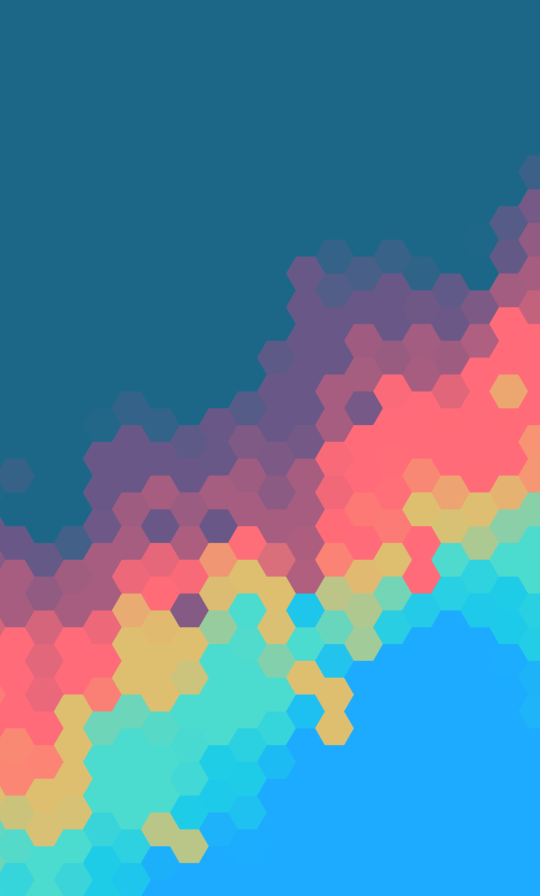
Reproduce this background procedurally as a Shadertoy shader.

```glsl
// A honeycomb of flat cells sweeping diagonally from deep teal to bright blue.
// Each cell takes one colour from a stack of bands bounded by smooth curves;
// hashed offsets scatter the cells near every band edge.

#define CELL_STEP vec2(0.0324, 0.0376)
#define GRID_ORIGIN vec2(0.0169, 0.0180)
#define JITTER 0.055
#define STRAY_SHARE 0.07
#define STRAY_REACH 0.24
#define SOFTNESS 0.026

const vec3 TEAL   = vec3(0.11, 0.405, 0.535);
const vec3 PURPLE = vec3(0.41, 0.345, 0.53);
const vec3 MAUVE  = vec3(0.65, 0.365, 0.50);
const vec3 CORAL  = vec3(1.00, 0.42, 0.47);
const vec3 ORANGE = vec3(0.98, 0.56, 0.45);
const vec3 SAND   = vec3(0.87, 0.75, 0.44);
const vec3 MINT   = vec3(0.30, 0.86, 0.81);
const vec3 AQUA   = vec3(0.12, 0.80, 0.91);
const vec3 BLUE   = vec3(0.11, 0.67, 1.00);

float hash(vec2 p) {
    return fract(sin(dot(p, vec2(127.1, 311.7))) * 43758.5453);
}

float bump(float x, float middle, float width) {
    float d = (x - middle) / width;
    return exp(-d * d);
}

// 1 below the edge, 0 above it
float below(float y, float edge) {
    return 1.0 - smoothstep(edge - SOFTNESS, edge + SOFTNESS, y);
}

float segmentDistance(vec2 p, vec2 a, vec2 b) {
    vec2 ab = b - a;
    return length(p - a - ab * clamp(dot(p - a, ab) / dot(ab, ab), 0.0, 1.0));
}

vec2 cellCentre(vec2 id) {
    return GRID_ORIGIN + CELL_STEP * (id + vec2(0.0, 0.5 * mod(id.x, 2.0)));
}

vec3 cellColour(vec2 id) {
    vec2 c = cellCentre(id);
    float x = c.x;

    // Heights of the band edges
    float tealEdge = 0.40 + 0.145 * smoothstep(0.07, 0.12, x)
        + 0.155 * smoothstep(0.28, 0.34, x) + 0.13 * smoothstep(0.53, 0.61, x)
        + 0.06 * bump(x, 0.0, 0.03);
    float coralEdge = 0.295 + 0.075 * smoothstep(0.11, 0.16, x)
        + 0.06 * smoothstep(0.20, 0.27, x) + 0.13 * smoothstep(0.33, 0.42, x)
        + 0.115 * smoothstep(0.46, 0.60, x) - 0.10 * bump(x, 0.325, 0.03);
    float sandEdge = 0.13 + 0.07 * smoothstep(0.05, 0.08, x)
        + 0.11 * smoothstep(0.11, 0.16, x) + 0.06 * smoothstep(0.20, 0.28, x)
        + 0.085 * smoothstep(0.40, 0.46, x) - 0.09 * bump(x, 0.335, 0.03);
    float mintEdge = 0.05 + 0.13 * smoothstep(0.06, 0.12, x)
        + 0.14 * smoothstep(0.17, 0.26, x) + 0.09 * smoothstep(0.37, 0.56, x)
        - 0.04 * bump(x, 0.31, 0.02);
    float blueEdge = -0.05 + 0.12 * smoothstep(0.05, 0.25, x)
        + 0.20 * smoothstep(0.27, 0.38, x) + 0.04 * smoothstep(0.42, 0.50, x)
        - 0.08 * smoothstep(0.55, 0.61, x);

    // Small scatter for all cells, a long jump for a few strays
    float stray = step(1.0 - STRAY_SHARE, hash(id + 17.3));
    float y = c.y + (hash(id) - 0.5) * JITTER
        + stray * (hash(id + 41.9) - 0.5) * STRAY_REACH;

    // Bands, top to bottom
    vec3 col = mix(TEAL, PURPLE, below(y, tealEdge - 0.01));
    col = mix(col, MAUVE, below(y, mix(tealEdge, coralEdge, 0.55)));
    col = mix(col, CORAL, below(y, coralEdge));
    col = mix(col, ORANGE, below(y, mix(coralEdge, sandEdge, 0.75)));
    col = mix(col, SAND, below(y, sandEdge + 0.01));
    col = mix(col, MINT, below(y, mintEdge + 0.01));
    col = mix(col, AQUA, below(y, mix(mintEdge, blueEdge, 0.6)));
    col = mix(col, BLUE, below(y, blueEdge));

    // Short streaks of cells lying across the bands
    float gold = segmentDistance(c, vec2(0.350, 0.247), vec2(0.382, 0.190));
    float pale = segmentDistance(c, vec2(0.180, 0.076), vec2(0.212, 0.058));
    float pink = segmentDistance(c, vec2(0.471, 0.395), vec2(0.471, 0.357));
    col = mix(col, SAND, step(gold, 0.018));
    col = mix(col, mix(SAND, MINT, 0.25), step(pale, 0.012));
    return mix(col, CORAL, step(pink, 0.012));
}

void mainImage(out vec4 fragColor, in vec2 fragCoord) {
    vec2 p = fragCoord / iResolution.y;
    vec2 base = floor((p - GRID_ORIGIN) / CELL_STEP + 0.5);

    // Two nearest cells
    vec2 first = base, second = base;
    float d1 = 1e3, d2 = 1e3;
    for (int j = -2; j <= 1; j++) {
        for (int i = -1; i <= 1; i++) {
            vec2 id = base + vec2(i, j);
            float d = length(p - cellCentre(id));
            if (d < d1) {
                d2 = d1; second = first;
                d1 = d; first = id;
            } else if (d < d2) {
                d2 = d; second = id;
            }
        }
    }

    // Blend over one pixel across the shared side
    float gap = distance(cellCentre(first), cellCentre(second));
    float side = (d2 * d2 - d1 * d1) / (2.0 * gap);
    float blend = 0.5 * (1.0 - smoothstep(0.0, 0.7 / iResolution.y, side));
    fragColor = vec4(mix(cellColour(first), cellColour(second), blend), 1.0);
}
```
